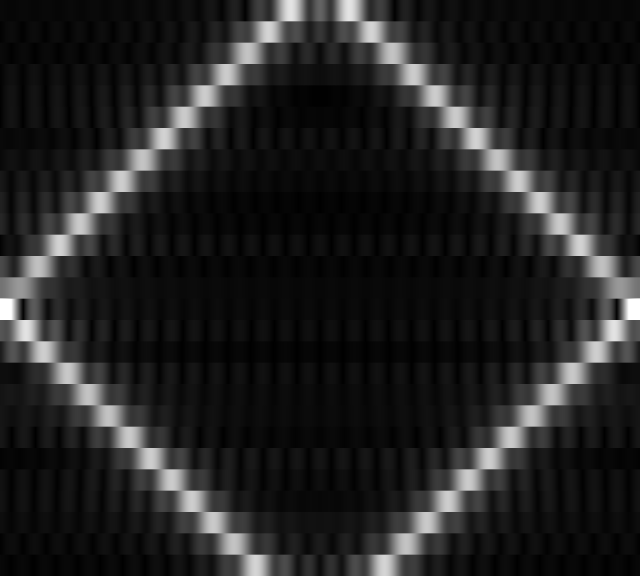
Reproduce this background procedurally as a Shadertoy shader.

```glsl
// Spectrogram of a rising tone: each row is the spectrum of one short window.
// The tone and its mirror drift apart, fold at the canvas sides and return,
// drawing a diamond; a direct Fourier sum gives the faint side lobes.

#define ROWS 27.0          // time windows, top to bottom
#define SAMPLES 28         // samples per window, sets the lobe width
#define START_FREQ 0.0482  // tone in the top row, cycles per sample
#define FREQ_STEP 0.0327   // rise of the tone per row
#define SWEEP 1.2          // phase bend at the window ends, radians
#define GAIN 0.85          // brightness of a full-strength tone

const float TAU = 6.2831853;

// Phase of the tone at the window ends, advancing quadratically by row
float rowPhase(float row) {
    float m = row - 9.0;
    return radians(90.0 - 5.0 * m - 19.0 * m * m);
}

// Magnitude of one window's spectrum at a signed frequency
float spectrum(float freq, float row) {
    float toneFreq = START_FREQ + FREQ_STEP * row;
    float phase = rowPhase(row);
    float halfSpan = 0.5 * float(SAMPLES);
    vec2 sum = vec2(0.0);
    for (int i = 0; i < SAMPLES; i++) {
        float n = float(i) + 0.5 - halfSpan;
        float t = n / halfSpan;
        float tone = cos(phase + TAU * toneFreq * n + SWEEP * (t * t - 1.0));
        float angle = TAU * freq * n;
        sum += tone * vec2(cos(angle), -sin(angle));
    }
    return length(sum) / halfSpan;
}

void mainImage(out vec4 fragColor, in vec2 fragCoord) {
    vec2 uv = fragCoord / iResolution.xy;
    float freq = uv.x - 0.5;
    float rowPos = (1.0 - uv.y) * ROWS;

    // Blend the two rows that meet at the nearest edge over one pixel
    float edge = floor(rowPos + 0.5);
    float pixelRows = ROWS / iResolution.y;
    float below = clamp((rowPos - edge) / pixelRows + 0.5, 0.0, 1.0);
    float level = mix(spectrum(freq, edge - 1.0), spectrum(freq, edge), below);

    fragColor = vec4(vec3(clamp(GAIN * level, 0.0, 1.0)), 1.0);
}
```
